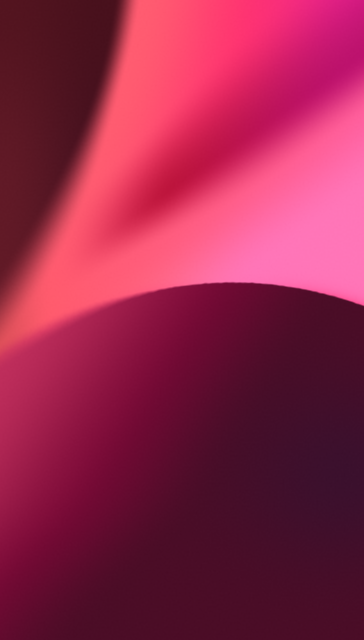
This background is drawn by a WebGL 2 fragment shader. Its source:

```glsl
#version 300 es
precision highp float;

uniform vec2 u_resolution;
out vec4 fragColor;

#define ARCH_PEAK vec2(0.64, 0.5586)
#define ARCH_CURVE 0.283
#define FOLD_START 0.53
#define FOLD_BEND vec2(1.194, -0.993)
#define CREASE_BASE 0.515
#define CREASE_SLOPE 0.40
#define EDGE_WOBBLE 0.0011
#define GRAIN 0.008

vec2 hashGradient(vec2 cell) {
    vec2 q = vec2(dot(cell, vec2(127.1, 311.7)), dot(cell, vec2(269.5, 183.3)));
    return 2.0 * fract(sin(q) * 43758.55) - 1.0;
}

float gradientNoise(vec2 p) {
    vec2 i = floor(p), f = fract(p);
    vec2 w = f * f * (3.0 - 2.0 * f);
    vec2 o = vec2(0.0, 1.0);
    float low = mix(dot(hashGradient(i), f),
                    dot(hashGradient(i + o.yx), f - o.yx), w.x);
    float high = mix(dot(hashGradient(i + o), f - o),
                     dot(hashGradient(i + 1.0), f - 1.0), w.x);
    return mix(low, high, w.y);
}

// Deep surface behind the left fold
vec3 backdrop(vec2 p) {
    vec3 shade = mix(vec3(0.38, 0.10, 0.15), vec3(0.27, 0.065, 0.12),
                     smoothstep(0.0, 0.3, p.x));
    return mix(shade, vec3(0.29, 0.065, 0.105), 0.6 * smoothstep(0.7, 1.0, p.y));
}

// Glowing folded sheet, split by a diagonal crease
vec3 sheet(vec2 p, float fold, float arch) {
    float s = p.y - CREASE_BASE - CREASE_SLOPE * p.x;
    float spread = mix(0.5, 1.0, smoothstep(0.1, 0.8, p.x));

    vec3 upper = mix(vec3(1.0, 0.36, 0.44), vec3(1.0, 0.20, 0.44),
                     smoothstep(0.04, 0.38, fold));
    upper = mix(upper, vec3(0.91, 0.13, 0.58), smoothstep(0.62, 1.05, p.x));

    vec3 lower = mix(vec3(1.0, 0.47, 0.42), vec3(1.0, 0.46, 0.72),
                     smoothstep(0.12, 0.72, p.x));
    vec3 nearCrease = mix(vec3(1.0, 0.36, 0.40), vec3(1.0, 0.36, 0.60), p.x);
    lower = mix(lower, nearCrease, smoothstep(-0.22, -0.06, s));

    vec3 crease = mix(vec3(0.74, 0.08, 0.23), vec3(0.74, 0.07, 0.43),
                      smoothstep(0.4, 1.0, p.x));
    float below = smoothstep(-0.095 * spread, 0.005, s);
    float above = smoothstep(0.0, 0.18 * spread, s);
    vec3 color = mix(lower, upper, smoothstep(-0.06, 0.08, s));
    color = mix(color, crease, below * (1.0 - above) * smoothstep(0.16, 0.48, p.x));

    // Saturated rim where the sheet meets the arch
    float rim = exp(-max(arch, 0.0) / 0.008);
    rim *= 0.35 + 0.5 * smoothstep(0.65, 1.0, p.x) - 0.3 * smoothstep(0.35, 0.6, p.x);
    color = mix(color, vec3(1.0, 0.20, 0.46), rim);
    return color * mix(0.88, 1.0, smoothstep(0.0, 0.15, p.x));
}

// Dark arch, lit from the left
vec3 archBody(vec2 p) {
    float u = p.x - 1.1 * p.y + 0.12 * (1.0 - smoothstep(0.0, 0.25, p.y));
    vec3 color = mix(vec3(0.75, 0.18, 0.36), vec3(0.47, 0.035, 0.21),
                     smoothstep(-0.5, 0.05, u));
    color = mix(color, vec3(0.295, 0.05, 0.15), smoothstep(-0.1, 0.35, u));
    vec2 pool = (p - vec2(0.97, 0.26)) / vec2(0.32, 0.15);
    return mix(color, vec3(0.225, 0.065, 0.18), 0.9 * exp(-dot(pool, pool)));
}

void main() {
    vec2 p = gl_FragCoord.xy / u_resolution;
    float pixel = 1.0 / u_resolution.y;

    // Signed offsets from the two main contours
    float t = p.y - FOLD_START;
    float fold = p.x - t * (FOLD_BEND.x + FOLD_BEND.y * t);
    float fromPeak = p.x - ARCH_PEAK.x;
    float arch = p.y - ARCH_PEAK.y + ARCH_CURVE * fromPeak * fromPeak;
    arch += EDGE_WOBBLE * gradientNoise(p * vec2(70.0, 120.0));

    // Focus softens toward the lower left of the fold
    float foldBlur = mix(0.085, 0.04, smoothstep(0.5, 0.9, p.y));
    vec3 color = mix(backdrop(p), sheet(p, fold, arch),
                     smoothstep(-0.7 * foldBlur, 1.15 * foldBlur, fold));

    // Arch edge turns crisp toward the right
    float archBlur = max(mix(0.022, 0.002, smoothstep(0.0, 0.5, p.x)), pixel);
    color = mix(archBody(p), color, smoothstep(-archBlur, archBlur, arch));

    color += GRAIN * gradientNoise(p * vec2(160.0, 280.0));
    fragColor = vec4(clamp(color, 0.0, 1.0), 1.0);
}
```
